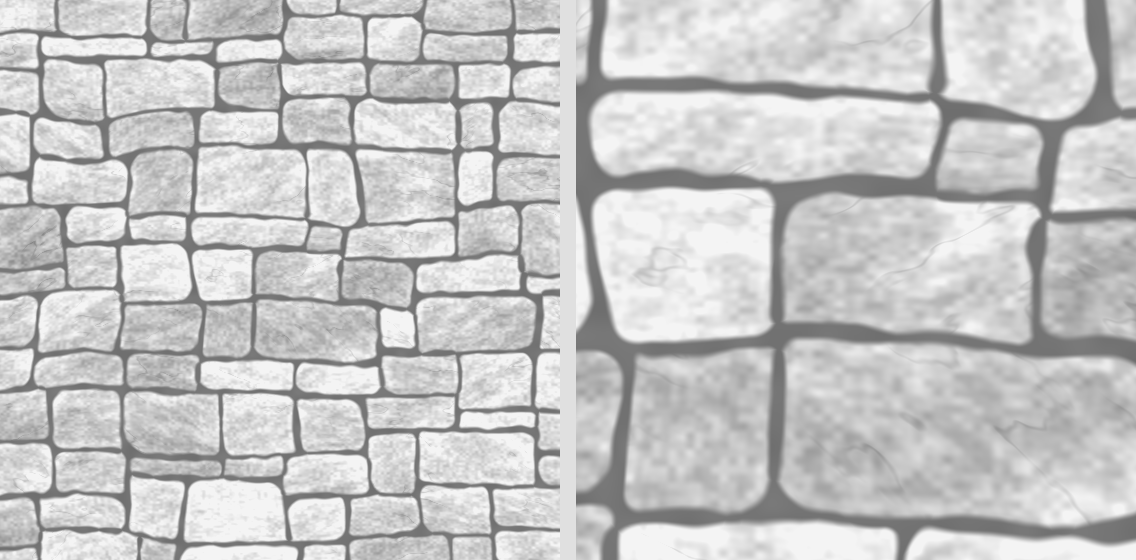
Left: the whole. Right: its middle third, enlarged.
This texture is drawn by a Shadertoy shader. Its source:

```glsl
// Draws a wall of irregular, pale grey rough-hewn stones set in dark mortar joints.

const vec2  GRID         = vec2(7.0, 12.0); // mean stones across and up
const float JITTER       = 0.34;            // spread of the joint positions
const float HALF_JOINT   = 0.0036;
const float EDGE_SOFT    = 0.0021;
const float JOINT_BEND   = 0.024;           // slow bend shared by all joints
const float STONE_WOBBLE = 0.010;           // uneven outline of each stone
const float MORTAR_TONE  = 0.455;
const float DARK_STONE   = 0.73;
const float LIGHT_STONE  = 0.905;
const float GRAIN        = 0.13;
const float RELIEF       = 0.34;

float hash(vec2 p) {
    vec3 q = fract(p.xyx * 0.1031);
    q += dot(q, q.yzx + 33.33);
    return fract((q.x + q.y) * q.z);
}

float noise(vec2 p) {
    vec2 i = floor(p), f = fract(p);
    f = f * f * (3.0 - 2.0 * f);
    return mix(mix(hash(i), hash(i + vec2(1, 0)), f.x),
               mix(hash(i + vec2(0, 1)), hash(i + vec2(1, 1)), f.x), f.y);
}

vec2 noise2(vec2 p) {
    return vec2(noise(p), noise(p + vec2(37.0, 71.0))) - 0.5;
}

float fbm(vec2 p) {
    float sum = 0.0, amp = 0.5;
    for (int i = 0; i < 4; i++) {
        sum += amp * noise(p);
        p = mat2(1.6, 1.2, -1.2, 1.6) * p + 11.0;
        amp *= 0.5;
    }
    return sum / 0.9375;
}

// Each cell owns one joint, vertical or horizontal in a checkerboard.
float jointPos(vec2 cell) {
    return 0.5 + JITTER * (2.0 * hash(cell + 23.0) - 1.0);
}

// Left, bottom, right and top of the stone around a grid vertex.
vec4 stoneBounds(vec2 v) {
    float a = jointPos(v), b = jointPos(v - 1.0) - 1.0;
    float c = jointPos(v - vec2(1, 0)), d = jointPos(v - vec2(0, 1));
    vec4 span = mod(v.x + v.y, 2.0) < 0.5 ? vec4(b, d - 1.0, a, c)
                                         : vec4(c - 1.0, b, d, a);
    return (v.xyxy + span) / GRID.xyxy;
}

// Distance to a wobbly box with a different rounding at each corner.
float stoneDistance(vec2 p, vec2 v, vec4 bounds) {
    vec2 seed = v * 17.3;
    p += STONE_WOBBLE * noise2(p * 17.0 + seed);
    p += 0.5 * STONE_WOBBLE * noise2(p * 48.0 + seed);
    vec2 halfSize = 0.5 * (bounds.zw - bounds.xy);
    vec2 local = p - 0.5 * (bounds.xy + bounds.zw);
    float corner = hash(v * 3.0 + sign(local) + 50.0);
    float radius = min(mix(0.006, 0.030, corner * corner),
                       0.7 * min(halfSize.x, halfSize.y));
    vec2 q = abs(local) - halfSize + HALF_JOINT + radius;
    return length(max(q, 0.0)) + min(max(q.x, q.y), 0.0) - radius;
}

float stoneTone(vec2 p, vec2 v, vec4 bounds, float depth) {
    vec2 seed = v * 9.7 + 40.0;
    float tone = mix(DARK_STONE, LIGHT_STONE, pow(hash(v + 61.0), 0.6));

    // Broad stains and slanted, chipped layers lit from the upper left
    tone += 0.26 * (fbm(p * 13.0 + seed) - 0.5);
    float angle = 1.3 * (hash(v + 7.0) - 0.5);
    mat2 turn = mat2(cos(angle), sin(angle), -sin(angle), cos(angle));
    vec2 layer = turn * p * vec2(13.0, 34.0) + seed;
    float height = fbm(layer);
    tone += RELIEF * (height - fbm(layer + vec2(-0.12, 0.3)));

    // Occasional thin creases
    float crease = 1.0 - smoothstep(0.0, 0.035, abs(height - 0.5));
    tone -= 0.085 * crease * smoothstep(0.5, 0.75, noise(p * 16.0 + seed));

    // Pale worn rim, shaded lower side
    float rim = (depth - 0.005) / 0.004;
    tone += 0.055 * exp(-rim * rim);
    float rise = (p.y - bounds.y) / (bounds.w - bounds.y);
    tone -= 0.11 * hash(v + 90.0) * (1.0 - smoothstep(0.0, 0.4, rise));
    tone += 0.025 * smoothstep(0.5, 1.0, rise);

    // Fine grain
    tone += GRAIN * (noise(p * vec2(170.0, 225.0)) - 0.5);
    tone += 0.6 * GRAIN * (noise(p * vec2(75.0, 110.0) + 5.0) - 0.5);
    return clamp(tone, 0.5, 0.955);
}

void mainImage(out vec4 fragColor, in vec2 fragCoord) {
    vec2 p = fragCoord / iResolution.y + 2.0;
    vec2 bent = p + JOINT_BEND * noise2(p * 6.5);

    // Nearest and second nearest stone
    vec2 base = floor(bent * GRID + 0.5), stone = base;
    vec4 bounds = stoneBounds(base);
    float nearest = 1e3, second = 1e3;
    for (int k = 0; k < 9; k++) {
        vec2 v = base + vec2(k % 3 - 1, k / 3 - 1);
        vec4 box = stoneBounds(v);
        float d = stoneDistance(bent, v, box);
        second = min(second, max(d, nearest));
        if (d < nearest) { nearest = d; stone = v; bounds = box; }
    }
    // Keep a joint open where outlines would touch
    float edge = max(nearest, 1.5 * HALF_JOINT - second);

    float mortar = MORTAR_TONE + 0.05 * (noise(p * 60.0) - 0.5);
    float soft = EDGE_SOFT + 0.4 / iResolution.y;
    float cover = 1.0 - smoothstep(-soft, soft, edge);
    float tone = mix(mortar, stoneTone(bent, stone, bounds, -edge), cover);
    fragColor = vec4(vec3(tone), 1.0);
}
```
